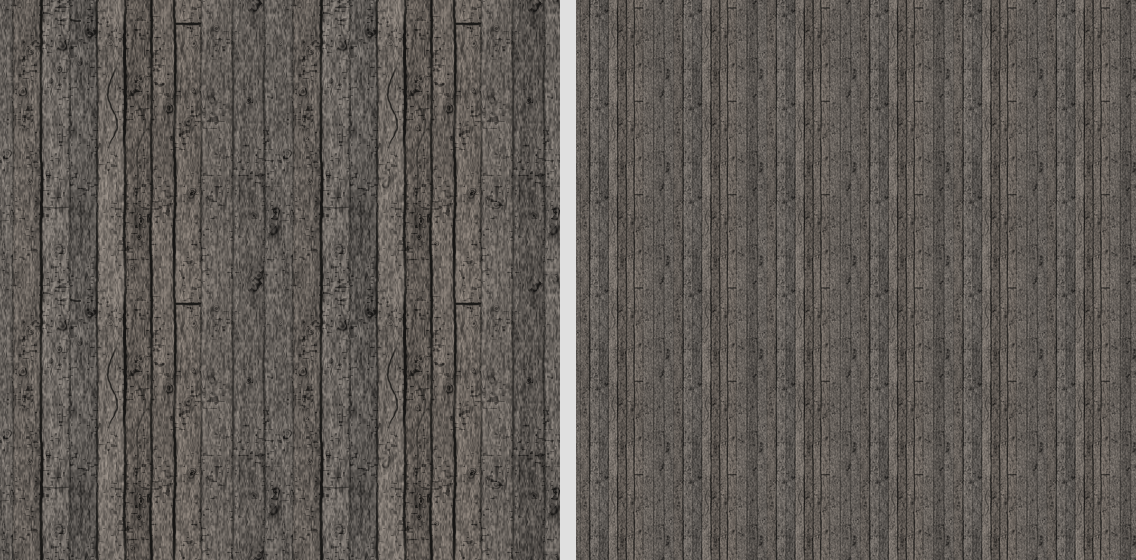
Left, the tile; right, the same tile 3 across and 3 down.
Reproduce this texture procedurally as a Shadertoy shader.

```glsl
// Weathered grey-brown vertical planks: a tile of ten boards, repeated twice each way.
// Wrapped value noise makes grain and wear; distance functions cut gaps, cracks and joints.
// Hashed knots bend the grain; a few details differ between the two columns.

#define TILES 2.0          // tile repeats across and down
#define PLANKS 10.0        // boards in one tile
#define KNOTS 6            // knot candidates per board
#define BASE 0.402         // mean brightness
#define GRAIN 1.35         // contrast of the fibres
#define WEAR 0.19          // depth of dark weathered streaks
#define GAP 0.034          // half width of a gap, in boards
#define WARM vec3(1.0, 0.930, 0.868)
#define COOL vec3(0.985, 0.942, 0.900)
#define GAP_COLOR vec3(0.085, 0.083, 0.077)

// Per board: brightness offset, weathering, darkness of the gap on its left
const float TONE[10] = float[10](-.01, .045, -.045, .05, -.035, .015, .025, -.005, -.015, .01);
const float WORN[10] = float[10](.9, .35, .3, .35, 1., .8, .65, .35, .45, .9);
const float OPEN[10] = float[10](.4, 1., .4, .75, 1., .9, .95, .4, .45, .5);

float hash(vec3 p) {
    uvec3 v = uvec3(ivec3(p)) * 1664525u + 1013904223u;
    v.x += v.y * v.z; v.y += v.z * v.x; v.z += v.x * v.y;
    v ^= v >> 16u;
    v.x += v.y * v.z; v.y += v.z * v.x; v.z += v.x * v.y;
    return float(v.z >> 8u) / 16777216.0;
}

// Value noise with freq cells per tile, wrapping at every tile
float noise(vec2 t, vec2 freq, float seed) {
    vec2 p = t * freq, i = floor(p), f = p - i;
    f = f * f * (3.0 - 2.0 * f);
    vec2 a = mod(i, freq), b = mod(i + 1.0, freq);
    return mix(mix(hash(vec3(a, seed)), hash(vec3(b.x, a.y, seed)), f.x),
               mix(hash(vec3(a.x, b.y, seed)), hash(vec3(b, seed)), f.x), f.y);
}

// Left edge of board g, in board widths; the boards around the seventh are shifted
float plankEdge(float g) {
    float k = (mod(g, PLANKS) - 6.8) / 1.5;
    return g + 0.47 - 0.3 * exp(-k * k);
}

float wrapDelta(float d) { return fract(d + 0.5) - 0.5; }

float line(float d, float halfWidth, float px) {
    return 1.0 - smoothstep(halfWidth - px * 0.5, halfWidth + px, abs(d));
}

void mainImage(out vec4 fragColor, in vec2 fragCoord) {
    vec2 uv = fragCoord / iResolution.xy;
    vec2 t = uv * TILES;
    float pxY = TILES / iResolution.y, px = TILES * PLANKS / iResolution.x;

    // Find the board, with slightly uneven sides
    float jag = noise(t, vec2(40, 70), 3.0) - 0.5;
    float u = t.x * PLANKS + 0.07 * (noise(t, vec2(10, 6), 2.0) - 0.5) + 0.035 * jag;
    float g = floor(u - 0.47);
    if (u >= plankEdge(g + 1.0)) g += 1.0;
    float left = u - plankEdge(g), right = plankEdge(g + 1.0) - u;
    float width = left + right, id = mod(g, PLANKS);
    float column = mod(floor(g / PLANKS), TILES);
    int n = int(id), next = (n + 1) % 10;

    // Knots: dark rim and core, faint rings, fibres bending around
    float bend = 0.0, knotDark = 0.0;
    for (int j = 0; j < KNOTS; j++) {
        float seed = float(j) + (j == KNOTS - 1 ? 20.0 + column * 7.0 : 0.0);
        float size = hash(vec3(id, seed, 61));
        if (hash(vec3(id, seed, 62)) > 0.62) continue;
        vec2 d = vec2(left - width * mix(0.2, 0.8, hash(vec3(id, seed, 63))),
                      wrapDelta(t.y - hash(vec3(id, seed, 64))) * PLANKS);
        float r = mix(0.07, 0.19, size * size);
        float k = length(d * vec2(1.0, 0.85)) / r + 0.9 * (noise(t, vec2(70, 60), 5.0) - 0.5);
        float fade = exp(-0.35 * k * k);
        bend += 0.45 * d.x * fade / PLANKS;
        float rim = exp(-10.0 * (k - 0.95) * (k - 0.95)) * (0.55 + 0.45 * sign(d.x - d.y) * size);
        knotDark += 0.17 * rim + 0.13 * exp(-6.0 * k * k) + 0.035 * fade * (1.0 + sin(k * 9.0));
    }

    // Fibres from broad streaks down to fine pores
    vec2 s = vec2(t.x - bend, t.y);
    float broad = noise(s, vec2(45, 5), id + 100.0);
    float mid = noise(s, vec2(110, 17), id + 120.0);
    float fine = noise(s, vec2(180, 52), id + 140.0);
    float pores = noise(s, vec2(250, 110), id + 160.0);
    float blotch = noise(t, vec2(14, 7), id + 180.0);
    float grain = 0.07 * broad + 0.12 * mid + 0.13 * fine + 0.15 * pores - 0.235;
    float v = BASE + TONE[n] + GRAIN * grain + 0.11 * (blotch - 0.5);

    // Weathering: dark streaks, pale scuffs, short nicks, drift between repeats
    float streak = 0.45 * broad + 0.3 * mid + 0.25 * blotch;
    v -= WEAR * WORN[n] * smoothstep(0.54, 0.76, streak + 0.12 * (fine - 0.5));
    v += 0.09 * WORN[n] * smoothstep(0.48, 0.28, streak);
    float nick = noise(t, vec2(70, 150), id + 200.0) * (0.65 + 0.5 * noise(t, vec2(18, 12), 9.0));
    v -= 0.16 * smoothstep(0.72, 0.88, nick) + knotDark;
    v += 0.04 * (noise(uv, vec2(6, 4), 11.0) - 0.5);
    if (n == 8) v -= 0.045 * column;

    // Gaps of varying darkness, with soft shade and a worn pale shoulder
    float wearL = noise(vec2(0, t.y), vec2(1, 7), id + 220.0);
    float wearR = noise(vec2(0, t.y), vec2(1, 7), float(next) + 220.0);
    float openL = OPEN[n] * (0.6 + 0.6 * wearL), openR = OPEN[next] * (0.6 + 0.6 * wearR);
    float dark = max(openL * line(left, GAP * (0.6 + 0.5 * openL), px),
                     openR * line(right, GAP * (0.6 + 0.5 * openR), px));
    v -= 0.09 * (openL * exp(-left * 16.0) + openR * exp(-right * 16.0));
    v += 0.035 * line(left - 0.13, 0.03, 0.06);

    // Wandering cracks, longest on the fourth board
    float path = width * (0.3 + 0.55 * noise(vec2(0, t.y), vec2(1, 9), id + 240.0)) + 0.08 * jag;
    float span = noise(vec2(0, t.y), vec2(1, 5), id + 260.0);
    float split = smoothstep(0.68, 0.85, span) * 0.55;
    if (n == 3) split = 0.85 * (1.0 - smoothstep(0.11, 0.17, abs(wrapDelta(t.y - 0.62))));
    dark = max(dark, split * line(left - path, 0.018, px));

    // Butt joints: one full, one thin, one partial in the first column
    float jy = t.y + 0.006 * jag;
    if (n == 6) dark = max(dark, 0.95 * line(wrapDelta(jy - 0.914), 0.0035, pxY));
    if (n == 1) dark = max(dark, 0.5 * line(wrapDelta(jy - 0.26), 0.0015, pxY));
    if (n == 2 && column < 0.5 && left < 0.42)
        dark = max(dark, 0.8 * line(wrapDelta(jy - 0.927), 0.0025, pxY));

    vec3 wood = clamp(v, 0.1, 0.64) * mix(WARM, COOL, hash(vec3(id, 1, 80)));
    fragColor = vec4(mix(wood, GAP_COLOR, clamp(dark, 0.0, 1.0)), 1.0);
}
```
